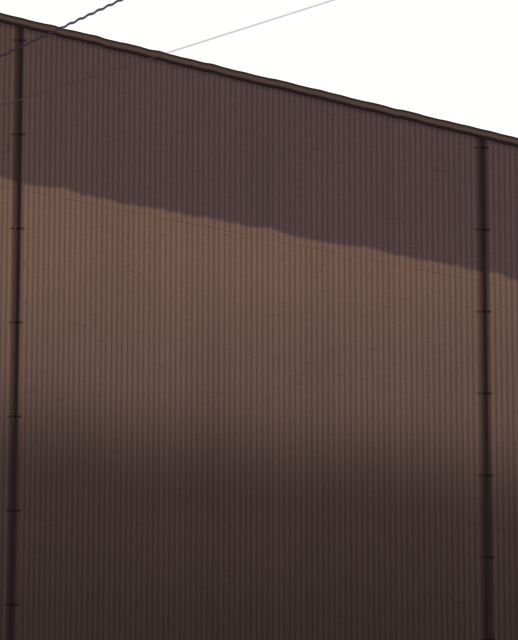
This texture is drawn by a Shadertoy shader. Its source:

```glsl
// A ribbed brown metal wall under a sloping roof edge and white sky, with two
// downpipes and two wires. Ribs follow the perspective between the pipes; layered
// light bands, soft shadow edges and noise give the tone. Unit: canvas height.

float hash(vec2 p) {
    p = fract(p * vec2(0.1031, 0.1137));
    p += dot(p, p.yx + 33.33);
    return fract((p.x + p.y) * p.x * 7.13);
}

float noise(vec2 p) {
    vec2 i = floor(p), f = fract(p);
    f = f * f * (3.0 - 2.0 * f);
    return mix(mix(hash(i), hash(i + vec2(1, 0)), f.x),
               mix(hash(i + vec2(0, 1)), hash(i + vec2(1, 1)), f.x), f.y);
}

// Soft band of the given half width around zero.
float band(float d, float halfWidth, float soft) {
    return 1.0 - smoothstep(halfWidth - soft, halfWidth + soft, abs(d));
}

float segment(vec2 p, vec2 a, vec2 b) {
    vec2 d = b - a;
    return length(p - a - d * clamp(dot(p - a, d) / dot(d, d), 0.0, 1.0));
}

// Downpipe: dark left side, lit right side, evenly spaced brackets.
vec3 addPipe(vec3 col, float d, float y, float first, float gap, float light, float soft) {
    float bracket = band((fract((y - first) / gap + 0.5) - 0.5) * gap, 0.0018, soft);
    d /= 1.0 + 0.35 * bracket;
    col *= 1.0 - 0.45 * band(d + 0.006, 0.005, 0.004);
    vec3 pipe = mix(vec3(0.14, 0.11, 0.12), vec3(0.40, 0.29, 0.24) * light,
                    smoothstep(-0.002, 0.003, d));
    pipe *= 1.0 - 0.35 * bracket;
    return mix(col, pipe, band(d, 0.0048, soft));
}

void mainImage(out vec4 fragColor, in vec2 fragCoord) {
    vec2 p = vec2(fragCoord.x, iResolution.y - fragCoord.y) / iResolution.y;
    float soft = max(0.0009, 0.8 / iResolution.y);

    // Pipe axes lean apart downward and set the perspective of the ribs.
    float leftAxis = mix(0.0370, 0.0225, p.y);
    float rightAxis = mix(0.7545, 0.7665, p.y);
    float s = (p.x - leftAxis) / (rightAxis - leftAxis);
    float phase = s * (89.0 - 3.0 * s);

    // Light: upper shade, sunlit band, then a slow fall into dusk.
    float wobble = (noise(vec2(phase * 0.25, 3.0)) - 0.5) * 0.007
                 + (noise(vec2(phase, 9.0)) - 0.5) * 0.003;
    float sunEdge = 0.277 + 0.197 * p.x + wobble;
    float sun = smoothstep(-0.004, 0.004, p.y - sunEdge);
    float dusk = smoothstep(0.56, 0.76, p.y - 0.09 * p.x
                 + 0.02 * (noise(p * vec2(9.0, 4.0)) - 0.5));
    vec3 shade = mix(vec3(0.325, 0.25, 0.235), vec3(0.315, 0.245, 0.25),
                     smoothstep(0.0, 0.3, p.x));
    vec3 lit = mix(vec3(0.435, 0.335, 0.29), vec3(0.385, 0.30, 0.27),
                   smoothstep(0.38, 0.62, p.y));
    vec3 col = mix(shade, lit, sun);
    col = mix(col, vec3(0.25, 0.197, 0.188), dusk);
    col *= 1.0 - 0.12 * smoothstep(0.8, 1.0, p.y);

    // Ribs: rounded crests parted by narrow grooves, each of its own tone.
    float crest = 0.5 + 0.5 * cos(6.2832 * phase);
    float groove = pow(1.0 - crest, 1.7);
    float tone = hash(vec2(floor(phase + 0.5) + 120.0, 5.0)) - 0.5;
    col *= 1.04 - 0.17 * groove + 0.035 * tone;

    // Faint sheet seam, blotches, small scuffs and grain.
    float seam = band(p.y - 0.290 - 0.200 * p.x, 0.0011, 0.0012);
    col *= 1.0 - 0.10 * seam * noise(p * 35.0 + 7.0);
    col *= 0.98 + 0.04 * noise(p * vec2(12.0, 7.0));
    float scuff = smoothstep(0.90, 0.98, noise(p * vec2(75.0, 150.0)));
    col *= 1.0 - 0.07 * scuff;
    col *= 0.975 + 0.05 * noise(p * 420.0);

    // Downpipes, dimmed with the wall.
    float light = mix(mix(0.85, 1.0, sun), 0.58, dusk);
    col = addPipe(col, p.x - leftAxis, p.y, 0.210, 0.147, light, soft);
    col = addPipe(col, p.x - rightAxis, p.y, 0.359, 0.128, light * 0.75, soft);

    // Roof edge: lit lip, brown fascia and dark underside.
    float roof = p.y - 0.020 - 0.242 * p.x
               - 0.0015 * (noise(vec2(p.x * 60.0, 2.0)) - 0.5);
    col *= 1.0 - 0.25 * (1.0 - smoothstep(0.012, 0.024, roof));
    vec3 fascia = mix(vec3(0.20, 0.155, 0.145), vec3(0.32, 0.25, 0.22),
                      band(roof - 0.006, 0.003, 0.002));
    fascia = mix(fascia, vec3(0.13, 0.10, 0.11), smoothstep(0.009, 0.012, roof));
    col = mix(fascia, col, smoothstep(0.013, 0.016, roof));
    float sky = 1.0 - smoothstep(-soft, soft, roof);
    col = mix(col, vec3(1.0, 1.0, 0.998), sky);

    // A twisted dark wire and a thin pale one.
    float twist = 0.0008 * sin(p.x * 420.0);
    float darkWire = segment(p + vec2(0.0, twist), vec2(-0.02, 0.098), vec2(0.21, -0.010));
    col = mix(col, vec3(0.20, 0.17, 0.22), 0.85 * band(darkWire, 0.0017, soft));
    float paleWire = segment(p, vec2(-0.02, 0.172), vec2(0.54, -0.006));
    vec3 wireColor = mix(vec3(0.27, 0.22, 0.23), vec3(0.76, 0.75, 0.79), sky);
    col = mix(col, wireColor, 0.8 * band(paleWire, 0.0013, soft));

    fragColor = vec4(clamp(col, 0.0, 1.0), 1.0);
}
```
